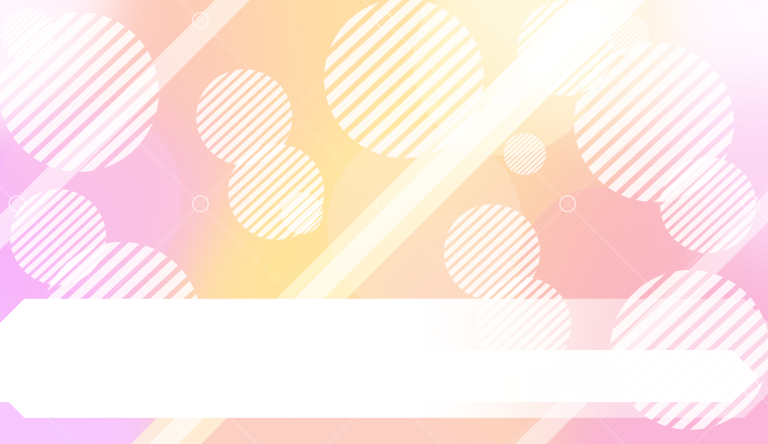
Write a WebGL 2 fragment shader that draws this background.

```glsl
#version 300 es
precision highp float;
// Pastel geometric banner: a soft gradient blended from Gaussian colour anchors,
// with translucent discs, a ring lattice, diagonal beams and striped circles,
// finished by a white hexagonal panel that fades to the right.
uniform vec2 u_resolution;
out vec4 outColor;

const vec3 WHITE = vec3(1.0);
const vec3 CREAM = vec3(1.0, 0.99, 0.86);
const float BLEND_AREA = 0.035;      // spread of each colour anchor
const float STRIPE_PITCH = 0.175;    // as a share of the circle radius
const float STRIPE_FILL = 0.62;
const vec2 STRIPE_NORMAL = vec2(0.68, -0.733);
const float LATTICE_PITCH = 0.4135;
const vec2 LATTICE_ORIGIN = vec2(0.038, 0.541);
const float RING_RADIUS = 0.0175;

// Gradient anchors; positions are in canvas heights
const vec2 ANCHORS[16] = vec2[](
  vec2(0.0, 1.0), vec2(0.0, 0.42), vec2(0.3, 0.57), vec2(0.0, 0.1),
  vec2(0.47, 0.85), vec2(0.68, 0.87), vec2(0.65, 0.42), vec2(0.95, 0.65),
  vec2(0.98, 0.38), vec2(1.2, 0.57), vec2(1.4, 0.45), vec2(1.73, 0.95),
  vec2(1.28, 0.9), vec2(1.68, 0.22), vec2(0.7, 0.03), vec2(1.73, 0.62));
const vec3 TINTS[16] = vec3[](
  vec3(1.0, 0.96, 0.99), vec3(0.97, 0.7, 0.98), vec3(0.98, 0.74, 0.88),
  vec3(0.97, 0.78, 1.0), vec3(0.99, 0.79, 0.73), vec3(1.0, 0.87, 0.64),
  vec3(1.0, 0.9, 0.6), vec3(1.0, 0.92, 0.64), vec3(0.99, 0.83, 0.73),
  vec3(0.99, 0.82, 0.66), vec3(0.98, 0.73, 0.76), vec3(1.0, 0.98, 1.0),
  vec3(1.0, 0.96, 0.87), vec3(0.98, 0.71, 0.85), vec3(0.99, 0.81, 0.77),
  vec3(0.99, 0.84, 0.96));

// Striped circles: centre and radius
const vec3 CIRCLES[16] = vec3[](
  vec3(0.178, 0.793, 0.18), vec3(0.063, 0.921, 0.06), vec3(0.55, 0.736, 0.108),
  vec3(0.622, 0.568, 0.108), vec3(0.68, 0.52, 0.047), vec3(0.91, 0.824, 0.18),
  vec3(1.182, 0.653, 0.047), vec3(1.108, 0.432, 0.108), vec3(1.178, 0.268, 0.108),
  vec3(1.473, 0.725, 0.18), vec3(1.273, 0.892, 0.108), vec3(1.414, 0.921, 0.047),
  vec3(1.595, 0.538, 0.108), vec3(1.554, 0.212, 0.18), vec3(0.131, 0.466, 0.108),
  vec3(0.273, 0.275, 0.18));

// Antialiased coverage of a signed distance
float fill(float d) {
  return clamp(0.5 - d * u_resolution.y, 0.0, 1.0);
}

float disc(vec2 p, vec2 centre, float radius) {
  return fill(length(p - centre) - radius);
}

vec3 gradient(vec2 p) {
  vec3 sum = vec3(0.0);
  float total = 0.0;
  for (int i = 0; i < 16; i++) {
    vec2 d = p - ANCHORS[i];
    float weight = exp(-dot(d, d) / BLEND_AREA);
    sum += TINTS[i] * weight;
    total += weight;
  }
  return sum / total;
}

// Diagonal strip between two values of x - y
float beam(vec2 p, float low, float high) {
  float d = abs(p.x - p.y - 0.5 * (low + high)) - 0.5 * (high - low);
  return fill(d * 0.7071);
}

float stripedCircle(vec2 p, vec3 c) {
  float pitch = c.z * STRIPE_PITCH;
  float u = dot(p - c.xy, STRIPE_NORMAL) / pitch;
  float stripe = (abs(fract(u) - 0.5) - 0.5 * STRIPE_FILL) * pitch;
  return fill(max(length(p - c.xy) - c.z, stripe));
}

// Horizontal bar with pointed ends cut at 45 degrees
float pointedBar(vec2 p, float left, float right, float midY, float halfHeight) {
  vec2 d = abs(p - vec2(0.5 * (left + right), midY));
  return fill(max(d.y - halfHeight, (d.x + d.y - 0.5 * (right - left)) * 0.7071));
}

void main() {
  vec2 p = gl_FragCoord.xy / u_resolution.y;
  vec3 color = gradient(p);

  // Large translucent discs
  color = mix(color, vec3(1.0, 0.92, 0.88), 0.3 * disc(p, vec2(0.957, 0.493), 0.22));
  color = mix(color, vec3(0.98, 0.68, 0.74), 0.3 * disc(p, vec2(1.36, 0.39), 0.19));
  color = mix(color, vec3(0.99, 0.8, 0.94), 0.3 * disc(p, vec2(0.2, 0.55), 0.21));
  color = mix(color, CREAM, 0.4 * disc(p, vec2(1.14, 0.86), 0.21));

  // Lattice of rings joined by fine diagonals
  vec2 q = (p - LATTICE_ORIGIN) / LATTICE_PITCH;
  vec2 diagonals = abs(fract(vec2(q.x + q.y, q.x - q.y) + 0.5) - 0.5);
  float line = min(diagonals.x, diagonals.y) * LATTICE_PITCH * 0.7071;
  float ring = abs(length(fract(q + 0.5) - 0.5) * LATTICE_PITCH - RING_RADIUS);
  color = mix(color, WHITE, 0.22 * fill(line - 0.0012));
  color = mix(color, WHITE, 0.6 * fill(ring - 0.0015));

  // Diagonal beams
  float rise = smoothstep(0.35, 0.95, p.y);
  color = mix(color, mix(CREAM, WHITE, rise), mix(0.65, 0.9, rise) * beam(p, 0.295, 0.453));
  color = mix(color, WHITE, 0.6 * beam(p, 0.335, 0.4));
  color = mix(color, WHITE, 0.55 * beam(p, -0.516, -0.437));
  color = mix(color, WHITE, 0.5 * beam(p, 1.16, 1.23));

  // Striped circles
  for (int i = 0; i < 16; i++) {
    color = mix(color, WHITE, 0.82 * stripedCircle(p, CIRCLES[i]));
  }

  // Fading panel and the solid bar inside it
  float opacity = mix(1.0, 0.45, smoothstep(0.9, 1.5, p.x));
  color = mix(color, WHITE, opacity * pointedBar(p, -0.079, 1.81, 0.193, 0.134));
  color = mix(color, WHITE, 0.96 * pointedBar(p, -0.079, 1.707, 0.153, 0.0586));

  outColor = vec4(color, 1.0);
}
```
